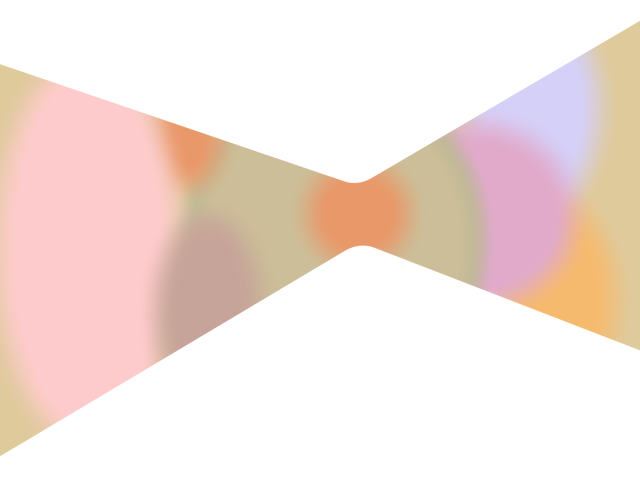
This background is drawn by a Shadertoy shader. Its source:

```glsl
// Draws a white page with a pinched bow-shaped band filled with soft pastel ellipses.

// Coverage of a blurred ellipse, using an approximate distance to its edge.
float softEllipse(vec2 p, vec2 center, vec2 radii, float blur) {
    vec2 q = (p - center) / radii;
    float k = length(q);
    float d = k * (k - 1.0) / max(length(q / radii), 1e-4);
    return 1.0 - smoothstep(-blur, blur, d);
}

// Minimum of two values with a rounded joint of width k.
float roundMin(float a, float b, float k) {
    float h = max(k - abs(a - b), 0.0);
    return min(a, b) - h * h / (4.0 * k);
}

vec3 pastelFill(vec2 p) {
    vec3 orange = vec3(0.914, 0.596, 0.412);
    vec3 color = vec3(0.875, 0.792, 0.612);

    // Right side: lavender, apricot and orchid
    color = mix(color, vec3(0.835, 0.816, 0.973), softEllipse(p, vec2(0.833, 0.592), vec2(0.102, 0.163), 0.034));
    color = mix(color, vec3(0.965, 0.730, 0.430), softEllipse(p, vec2(0.872, 0.293), vec2(0.089, 0.150), 0.034));
    color = mix(color, vec3(0.882, 0.667, 0.796), softEllipse(p, vec2(0.742, 0.426), vec2(0.154, 0.141), 0.034));

    // Olive middle with a greener rim
    vec2 oliveCenter = vec2(0.521, 0.384);
    color = mix(color, vec3(0.710, 0.710, 0.575), softEllipse(p, oliveCenter, vec2(0.234, 0.260), 0.026));
    color = mix(color, vec3(0.800, 0.745, 0.596), softEllipse(p, oliveCenter, vec2(0.219, 0.245), 0.030));

    // Left side: ember, rose and clay
    color = mix(color, orange, softEllipse(p, vec2(0.293, 0.553), vec2(0.052, 0.080), 0.034));
    color = mix(color, vec3(0.996, 0.796, 0.800), softEllipse(p, vec2(0.137, 0.371), vec2(0.141, 0.297), 0.034));
    color = mix(color, vec3(0.780, 0.645, 0.600), softEllipse(p, vec2(0.326, 0.273), vec2(0.082, 0.150), 0.032));

    // Glow at the waist
    return mix(color, orange, softEllipse(p, vec2(0.560, 0.428), vec2(0.078), 0.032));
}

void mainImage(out vec4 fragColor, in vec2 fragCoord) {
    // Canvas width is one unit
    vec2 p = fragCoord / iResolution.xy * vec2(1.0, 0.7617);

    // Upper and lower borders, each two lines with a rounded joint
    float top = -roundMin(0.3398 * p.x - 0.6615, -0.5851 * p.x - 0.1441, 0.020);
    float bottom = roundMin(0.0495 + 0.5952 * p.x, 0.6009 - 0.3861 * p.x, 0.0236);
    float inside = 0.9 * min(top - p.y, p.y - bottom);

    float pixel = 1.0 / iResolution.x;
    float band = smoothstep(-0.7 * pixel, 0.7 * pixel, inside);
    fragColor = vec4(mix(vec3(1.0), pastelFill(p), band), 1.0);
}
```
